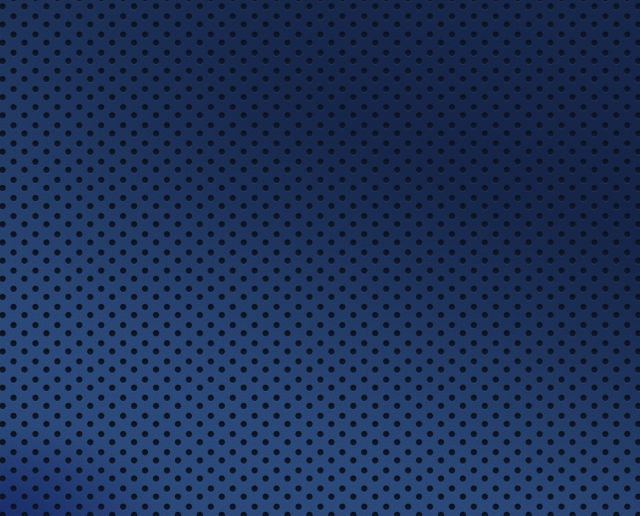
Write a Shadertoy shader that draws this texture.

```glsl
// Perforated dark blue sheet: staggered round holes under a soft diagonal sheen.

// Lengths are in canvas heights
const vec2  PITCH        = vec2(0.04248, 0.03519);   // spacing of one hole lattice
const vec2  FIRST_HOLE   = vec2(0.04749, 0.98738);
const vec2  STAGGER      = vec2(0.5, -0.552);        // second lattice, in pitches
const float HOLE_RADIUS  = 0.0061;
const float RIM_DROP     = 0.0016;
const float RIM_STRENGTH = 0.16;
const float GRAIN_SCALE  = 290.0;
const float GRAIN_AMOUNT = 0.10;

const vec3 SHADE_BLUE  = vec3(0.082, 0.142, 0.280);
const vec3 LIGHT_BLUE  = vec3(0.168, 0.288, 0.480);
const vec3 CORNER_BLUE = vec3(0.105, 0.185, 0.425);
const vec3 HOLE_TOP    = vec3(0.035, 0.060, 0.115);
const vec3 HOLE_BOTTOM = vec3(0.060, 0.098, 0.180);
const vec3 RIM_COLOR   = vec3(0.50, 0.56, 0.64);

vec2 hashGradient(vec2 cell) {
    vec3 h = fract(cell.xyx * vec3(0.1031, 0.1030, 0.0973));
    h += dot(h, h.yzx + 33.33);
    return 2.0 * fract((h.xx + h.yz) * h.zy) - 1.0;
}

float gradientNoise(vec2 p) {
    vec2 i = floor(p), f = p - i;
    vec2 u = f * f * f * (f * (f * 6.0 - 15.0) + 10.0);
    vec2 e = vec2(1.0, 0.0);
    float low  = mix(dot(hashGradient(i), f),
                     dot(hashGradient(i + e), f - e), u.x);
    float high = mix(dot(hashGradient(i + e.yx), f - e.yx),
                     dot(hashGradient(i + 1.0), f - 1.0), u.x);
    return mix(low, high, u.y);
}

// Offset from the nearest hole centre of one lattice
vec2 latticeOffset(vec2 p, vec2 shift) {
    vec2 cell = (p - FIRST_HOLE) / PITCH - shift;
    return (fract(cell + 0.5) - 0.5) * PITCH;
}

float disc(vec2 offset, float pixel) {
    return 1.0 - smoothstep(-0.75 * pixel, 0.75 * pixel, length(offset) - HOLE_RADIUS);
}

vec3 sheetColor(vec2 uv) {
    float light = smoothstep(-0.05, 1.15, 1.59 - dot(uv, vec2(0.75, 1.45)));
    light += 0.22 * (1.0 - smoothstep(0.0, 0.55, distance(uv, vec2(0.0, 1.0))));
    light += 0.08 * smoothstep(0.6, 1.0, uv.y);
    float corner = 1.0 - smoothstep(0.0, 0.30, length(uv * vec2(1.0, 1.45)));
    return mix(mix(SHADE_BLUE, LIGHT_BLUE, light), CORNER_BLUE, corner);
}

void mainImage(out vec4 fragColor, in vec2 fragCoord) {
    float pixel = 1.0 / iResolution.y;
    vec2 p = fragCoord * pixel;

    // Sheet with fine grain
    vec3 color = sheetColor(fragCoord / iResolution.xy);
    color *= 1.0 + GRAIN_AMOUNT * gradientNoise(p * GRAIN_SCALE);

    // Holes of both lattices: lit lower lip, then shaded interior
    for (int k = 0; k < 2; k++) {
        vec2 offset = latticeOffset(p, float(k) * STAGGER);
        float lip = disc(offset + vec2(0.0, RIM_DROP), pixel);
        color = mix(color, RIM_COLOR, RIM_STRENGTH * lip);
        float depth = smoothstep(-HOLE_RADIUS, HOLE_RADIUS, offset.y);
        color = mix(color, mix(HOLE_BOTTOM, HOLE_TOP, depth), disc(offset, pixel));
    }

    fragColor = vec4(color, 1.0);
}
```
